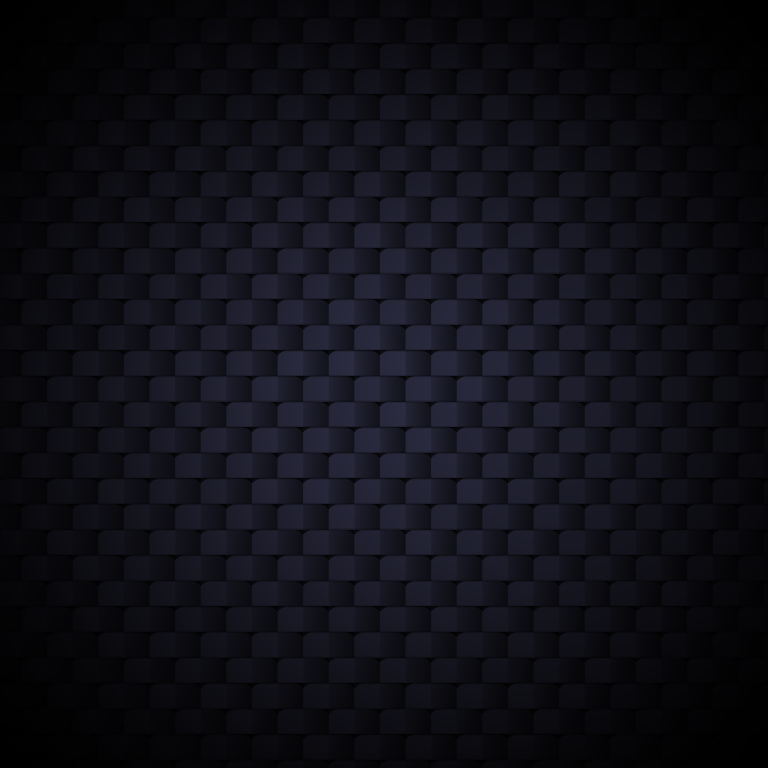
A Shadertoy shader for this pattern:

```glsl
// Dark blue carbon-fibre weave of staggered, round-shouldered strands under a soft central glow.

const vec2 REPEATS = vec2(15.0, 30.0);       // strands across, rows down
const vec2 WEAVE_SHIFT = vec2(0.42, 0.31);   // weave phase in cells
const vec3 FIBRE_COLOUR = vec3(0.168, 0.170, 0.252);

float hash21(vec2 p) {
    vec3 q = fract(vec3(p.xyx) * 0.1031);
    q += dot(q, q.yzx + 33.33);
    return fract((q.x + q.y) * q.z);
}

// Lit left half, then a step down into a fading right half
float strandTone(float x, float blur) {
    float leftRamp = clamp((fract(x + 0.25) - 0.25) * 2.0, 0.0, 1.0);
    float rightRamp = clamp((fract(x - 0.25) - 0.25) * 2.0, 0.0, 1.0);
    float fromRight = abs(x - 0.75);
    fromRight = min(fromRight, 1.0 - fromRight);
    float rightHalf = 1.0 - smoothstep(-blur, blur, fromRight - 0.25);
    return mix(mix(0.92, 1.0, leftRamp), mix(0.84, 0.42, rightRamp), rightHalf);
}

// Coverage below the strand's top edge, which drops at both ends
float shoulderMask(vec2 cell, float blur) {
    float end = max(abs(cell.x - 0.5) * 2.0 - 0.62, 0.0) / 0.38;
    float top = 1.0 - 0.2 * end * end;
    return 1.0 - smoothstep(-blur, blur, cell.y - top);
}

// Thin shadow where neighbouring rows meet
float seamShade(float y, float blur) {
    return mix(0.72, 1.0, smoothstep(0.0, 0.05 + blur, min(y, 1.0 - y)));
}

// Glow measured by wrapped distance, so opposite edges agree
float centreGlow(vec2 uv, vec2 centre) {
    vec2 offset = fract(uv - centre + 0.5) - 0.5;
    return smoothstep(0.72, 0.0, length(offset));
}

void mainImage(out vec4 fragColor, in vec2 fragCoord) {
    vec2 uv = fragCoord / iResolution.xy;
    vec2 blur = 0.7 * REPEATS / iResolution.xy;

    // Half-strand stagger on alternate rows
    vec2 grid = uv * REPEATS - WEAVE_SHIFT;
    float row = floor(grid.y);
    grid.x += 0.5 * (1.0 - mod(row, 2.0));
    vec2 cell = fract(grid);
    vec2 id = mod(floor(grid), REPEATS);

    // Strand shading with slight variation between strands
    float tone = strandTone(cell.x, blur.x);
    tone *= mix(0.32, 1.0, shoulderMask(cell, blur.y));
    tone *= seamShade(cell.y, blur.y);
    tone *= mix(0.96, 1.04, hash21(id));

    fragColor = vec4(FIBRE_COLOUR * tone * centreGlow(uv, vec2(0.5)), 1.0);
}
```
